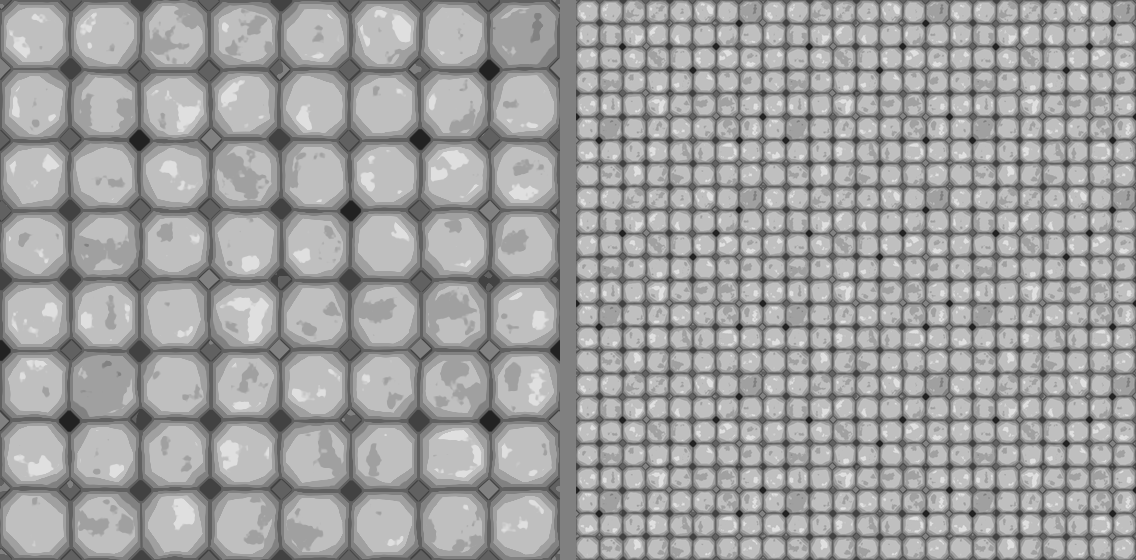
Left: one tile. Right: repeated 3 by 3.
Write a three.js fragment shader that draws this texture.

```glsl
// Worn grey stone tiles with small diamond insets at the corners, in flat tonal steps.
#define TILES 8.0         // repeats across and down
#define SIDES 6           // sides of the worn face of a tile
#define FACE_RADIUS 0.345 // smallest centre-to-side distance of the face
#define FACE_VARIATION 0.07
#define WEAR 2.7          // strength of the blotches
#define WARP 0.045        // unevenness of the joints
#define JOINT 0.027       // half width of the joints
#define INSET 0.104       // half width of the diamonds
#define RIM 0.122         // half width of the dark sockets
#define DARKEST 0.135
#define TONE_STEP 0.123

varying vec2 vUv;

vec2 hash2(vec2 p) {
  vec3 a = fract(p.xyx * vec3(0.1031, 0.1030, 0.0973));
  a += dot(a, a.yzx + 33.33);
  return fract((a.xx + a.yz) * a.zy);
}

// Value noise that wraps after a whole number of cells.
float noise(vec2 p, float period) {
  vec2 i = floor(p), f = fract(p);
  f = f * f * (3.0 - 2.0 * f);
  vec2 a = mod(i, period), b = mod(i + 1.0, period);
  return mix(mix(hash2(a).x, hash2(vec2(b.x, a.y)).x, f.x),
             mix(hash2(vec2(a.x, b.y)).x, hash2(b).x, f.x), f.y);
}

float fbm(vec2 p) {
  float sum = 0.0, amp = 0.53, freq = 3.0;
  for (int i = 0; i < 4; i++) {
    sum += amp * noise(p * freq, TILES * freq);
    freq *= 2.0;
    amp *= 0.5;
  }
  return sum;
}

// Signed distance to an irregular polygon, different for every tile.
float faceDistance(vec2 q, vec2 id) {
  float d = -1.0;
  float turn = hash2(id + 71.0).x;
  for (int i = 0; i < SIDES; i++) {
    vec2 r = hash2(id + float(i) * 13.0 + 5.0);
    float angle = (float(i) + turn + 0.55 * r.x) * 6.2831853 / float(SIDES);
    d = max(d, dot(q, vec2(cos(angle), sin(angle))) - FACE_RADIUS - FACE_VARIATION * r.y);
  }
  return d;
}

// Flat tonal levels with softened borders.
float posterize(float level) {
  return floor(level) + smoothstep(0.85, 1.0, fract(level));
}

void main() {
  vec2 p = vUv * TILES;
  p += WARP * (vec2(noise(p * 2.0, TILES * 2.0),
                    noise(p * 2.0 + 7.0, TILES * 2.0)) - 0.5);

  // Tile face: tone, blotches and darker bevel
  vec2 id = mod(floor(p), TILES);
  vec2 q = fract(p) - 0.5;
  vec2 seed = hash2(id + 31.0);
  float grain = fbm(q + floor(seed * 64.0) / 8.0) - 0.5;
  float d = faceDistance(q, id);
  float interior = 1.0 - smoothstep(-0.08, 0.03, d);
  float tone = 0.7 * (seed.x - 0.5) - 0.45 * step(0.92, seed.y);
  float level = 5.45 + tone * (0.3 + 0.7 * interior);
  level += WEAR * grain * (0.3 + 0.7 * interior);
  level -= smoothstep(-0.035, 0.05, d) + 7.0 * clamp(d - 0.045, 0.0, 0.17);

  // Joints
  vec2 border = 0.5 - abs(q);
  float edge = min(border.x, border.y);
  float streak = noise(p * 6.0, TILES * 6.0) - 0.5;
  level = min(level, 3.0 + (edge - JOINT) * 26.0 + 0.5 * streak);

  // Corner sockets and their soft shadow
  vec2 cornerId = mod(floor(p + 0.5), TILES);
  vec2 c = fract(p + 0.5) - 0.5;
  vec2 pick = hash2(cornerId + 113.0);
  vec2 shift = 0.022 * (hash2(cornerId + 59.0) - 0.5);
  float socket = max((abs(c.x) + abs(c.y)) * 0.7071, length(c) * 0.8);
  level = min(level, 2.5 + max(socket - RIM, 0.0) * 14.0);
  level = posterize(max(level, 1.0));
  level = mix(level, 1.0, 1.0 - smoothstep(RIM - 0.009, RIM + 0.009, socket));

  // Diamond insets: a few black, most dark or mid grey, some chipped
  float black = step(pick.x, 0.14);
  float stone = step(0.14, pick.x) + step(0.42, pick.x) + step(0.85, pick.x);
  float chip = smoothstep(0.63, 0.67, noise(p * 9.0, TILES * 9.0));
  stone += chip * step(0.7, pick.y) * (1.0 - black);
  vec2 s = abs(c - shift);
  float diamond = mix((s.x + s.y) * 0.7071, socket * 0.9, black);
  level = mix(level, stone, 1.0 - smoothstep(INSET - 0.009, INSET + 0.009, diamond));

  gl_FragColor = vec4(vec3(DARKEST + TONE_STEP * level), 1.0);
}
```
